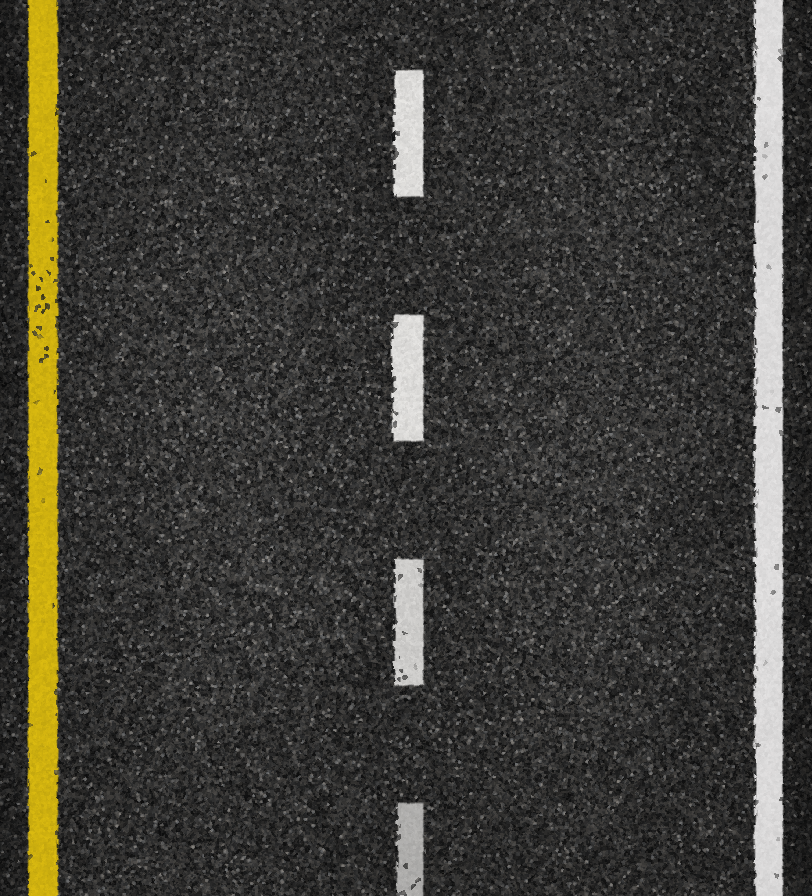
A WebGL 2 fragment shader for this texture:

```glsl
#version 300 es
precision highp float;
// Asphalt road from above: yellow edge line, white dashes and white edge line.
uniform vec2 u_resolution;
out vec4 fragColor;

vec2 hash2(vec2 p) {
  vec3 q = fract(vec3(p.xyx) * vec3(0.1031, 0.1030, 0.0973));
  q += dot(q, q.yzx + 33.33);
  return fract((q.xx + q.yz) * q.zy);
}

// Cellular noise: x = random shade of the nearest stone, y = distance to it
vec2 stones(vec2 p) {
  vec2 cell = floor(p), nearest = vec2(0.0, 9.0);
  for (int j = -1; j <= 1; j++) {
    for (int i = -1; i <= 1; i++) {
      vec2 id = cell + vec2(i, j);
      float d = length(id + hash2(id + 17.0) - p);
      if (d < nearest.y) nearest = vec2(hash2(id + 71.0).x, d);
    }
  }
  return nearest;
}

// Layered sines for broad, soft blotches
float blotches(vec2 p) {
  float sum = 0.0, amp = 0.5;
  for (int i = 0; i < 4; i++) {
    sum += amp * sin(p.x + 1.7 * sin(p.y * 0.8)) * sin(p.y + 1.3 * sin(p.x * 0.7));
    p = mat2(1.5, 1.1, -1.1, 1.5) * p + 2.3;
    amp *= 0.6;
  }
  return sum;
}

// Smooth coverage of the interval from lo to hi
float band(float v, float lo, float hi) {
  float soft = 0.0016;
  return smoothstep(lo - soft, lo + soft, v) * (1.0 - smoothstep(hi - soft, hi + soft, v));
}

void main() {
  vec2 uv = gl_FragCoord.xy / u_resolution;
  vec2 p = gl_FragCoord.xy / u_resolution.y;

  // Grain of the asphalt
  vec2 coarse = stones(p * 250.0);
  vec2 fine = stones(p * 410.0 + 40.0);
  float grain = 0.55 * coarse.x + 0.45 * fine.x - 0.5;
  float glint = pow(coarse.x, 14.0) * (1.0 - smoothstep(0.2, 0.75, coarse.y));

  // Worn wheel tracks are lighter, borders are darker
  float tracks = exp(-pow((uv.x - 0.29) / 0.17, 2.0)) + exp(-pow((uv.x - 0.72) / 0.15, 2.0));
  float middle = exp(-pow((uv.y - 0.52) / 0.42, 2.0));
  float light = 0.145 + 0.042 * tracks * (0.4 + 0.6 * middle) + 0.022 * middle;
  light += 0.012 * blotches(p * 11.0);
  light *= 1.0 - 0.25 * smoothstep(0.44, 0.5, abs(uv.x - 0.5));
  float shade = light * (1.0 + 1.45 * grain) + 0.22 * glint;
  vec3 tint = mix(vec3(0.98, 1.0, 1.02), vec3(1.03, 1.0, 0.96), fine.x);
  vec3 color = shade * tint;

  // Ragged paint edges
  float ragged = 0.004 * (stones(p * 190.0 + 9.0).x - 0.5);
  float chip = stones(p * 200.0 + 80.0).x;

  // Yellow line, most worn in its upper part
  float wear = 0.015 + 0.10 * exp(-pow((uv.y - 0.67) / 0.07, 2.0));
  wear += 0.05 * smoothstep(0.062, 0.071, uv.x);
  float yellow = band(uv.x + ragged * 0.6, 0.0350, 0.0710);
  yellow *= 1.0 - 0.75 * smoothstep(1.0 - wear, 1.02 - wear, chip);
  vec3 yellowPaint = vec3(0.82, 0.70, 0.06) * (0.99 + 0.13 * grain);
  color = mix(color, yellowPaint, yellow);

  // White line with a rough left side
  float leftSide = 1.0 - smoothstep(0.930, 0.936, uv.x);
  float white = band(uv.x + ragged * (0.4 + 0.8 * leftSide), 0.9295, 0.9640);
  white *= 1.0 - 0.6 * smoothstep(0.98 - 0.12 * leftSide, 1.0, chip);
  vec3 whitePaint = vec3(0.875, 0.87, 0.87) * (0.98 + 0.08 * grain + 0.02 * blotches(p * 9.0));
  color = mix(color, whitePaint, white);

  // Centre dashes, repeated downwards, greyer towards the bottom
  float steps = (0.923 - uv.y) / 0.2726;
  float row = floor(steps);
  float along = fract(steps) * 0.2726;
  float dashLeft = 0.4855 + 0.0035 * step(2.5, row) - 0.002 * step(0.5, row) * step(row, 1.5);
  float roughSide = 1.0 - smoothstep(dashLeft, dashLeft + 0.009, uv.x);
  float dash = band(uv.x + ragged * (0.3 + roughSide), dashLeft, 0.5215);
  dash *= band(along + 0.3 * ragged, 0.0016, 0.1426) * step(0.0, row);
  float dashWear = 0.015 + 0.025 * step(1.5, row) + 0.16 * roughSide;
  dash *= 1.0 - 0.65 * smoothstep(1.0 - dashWear, 1.02 - dashWear, chip);
  float dashLight = 0.87 - 0.06 * step(1.5, row) - 0.12 * step(2.5, row);
  color = mix(color, vec3(1.0, 0.995, 0.985) * dashLight * (0.99 + 0.12 * grain), dash);

  fragColor = vec4(clamp(color, 0.0, 1.0), 1.0);
}
```
